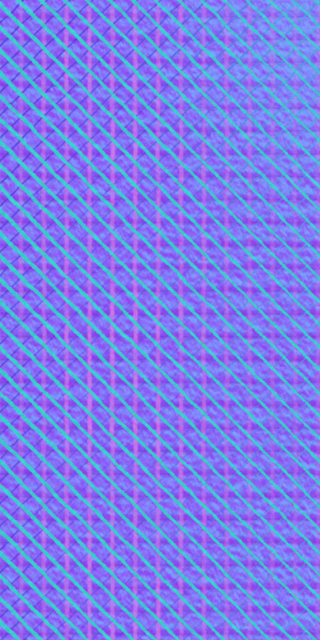
Give the GLSL for this texture map, as a Shadertoy shader.

```glsl
const vec2 REPEATS = vec2(14.0, 28.0);
const vec2 PHASE = vec2(0.92, 0.12);

const vec3 VIOLET = vec3(0.54, 0.46, 0.99);
const vec3 PURPLE = vec3(0.54, 0.29, 0.93);
const vec3 BLUE = vec3(0.49, 0.59, 0.98);
const vec3 PINK = vec3(0.79, 0.46, 0.91);
const vec3 TEAL = vec3(0.19, 0.83, 0.76);
const vec3 SKY = vec3(0.34, 0.71, 0.89);
const vec3 INDIGO = vec3(0.33, 0.27, 0.86);

float hash(vec2 p) {
    vec3 q = fract(p.xyx * 0.1031);
    q += dot(q, q.yzx + 33.33);
    return fract((q.x + q.y) * q.z);
}

float noise(vec2 p) {
    vec2 i = floor(p);
    vec2 f = fract(p);
    f = f * f * (3.0 - 2.0 * f);
    float low = mix(hash(i), hash(i + vec2(1.0, 0.0)), f.x);
    float high = mix(hash(i + vec2(0.0, 1.0)), hash(i + vec2(1.0, 1.0)), f.x);
    return mix(low, high, f.y);
}

float fbm(vec2 p) {
    float sum = 0.0;
    float weight = 0.5;
    for (int i = 0; i < 3; i++) {
        sum += weight * noise(p);
        p = p * 2.1 + 17.3;
        weight *= 0.5;
    }
    return sum / 0.875;
}

// Signed distance to the nearest whole number
float wrap(float x) {
    return fract(x + 0.5) - 0.5;
}

// Soft-edged line of the given half width
float line(float d, float halfWidth, float soft) {
    return 1.0 - smoothstep(halfWidth - soft, halfWidth + soft, abs(d));
}

// Slope of the wrinkled surface along a direction
float emboss(vec2 p, vec2 dir) {
    return fbm(p + dir) - fbm(p - dir);
}

void mainImage(out vec4 fragColor, in vec2 fragCoord) {
    vec2 uv = fragCoord / iResolution.xy;
    vec2 grid = vec2(uv.x, 1.0 - uv.y) * REPEATS;
    float px = REPEATS.y / iResolution.y;
    float soft = 0.6 * px + 0.01;

    // Small irregularities of the pressed lattice
    vec2 wobble = vec2(noise(grid * 1.7), noise(grid * 1.7 + 40.0)) - 0.5;
    vec2 p = grid - PHASE + 0.06 * wobble;
    float wear = noise(grid * 0.9 + 9.0);

    // Broad change of relief across the sheet
    float right = smoothstep(0.3, 1.0, uv.x);
    float top = smoothstep(0.55, 1.0, uv.y);
    float left = 1.0 - smoothstep(0.0, 0.3, uv.x);
    float corner = right * top;

    // Facets and fine wrinkles
    float falling = wrap(p.y - p.x) * 0.7071;
    float rising = wrap(p.y + p.x) * 0.7071;
    float grain = emboss(vec2(p.x + p.y, 1.6 * (p.y - p.x)) * 2.2, vec2(0.15, 0.3));
    float facet = 0.5 + 0.5 * sign(falling * rising) * smoothstep(0.0, 0.12, abs(falling * rising) * 6.0);
    vec3 col = mix(VIOLET, BLUE, clamp(0.15 + 0.3 * facet + 0.3 * right + 0.3 * corner + grain, 0.0, 1.0));
    col = mix(col, PURPLE, clamp(0.28 - 1.1 * grain - 0.25 * corner, 0.0, 0.7));

    // Horizontal folds: wide shade with a narrow core
    float across = wrap(p.y - 0.6);
    float fold = line(across + 0.04, 0.14, 0.1) * (0.65 + 0.35 * wear);
    col = mix(col, PURPLE, fold * (1.0 - 0.65 * corner));
    col = mix(col, PURPLE * 0.94, 0.6 * line(across, 0.04, soft) * (1.0 - 0.5 * top));

    // Vertical ridges fade toward the right and the left margin
    float ridge = line(wrap(p.x), 0.09, 0.06) * (0.6 + 0.5 * wear);
    col = mix(col, PINK, clamp(ridge, 0.0, 1.0) * (1.0 - 0.6 * right) * (1.0 - 0.5 * left));

    // Rising creases, dark at left and top, pale at right
    float crease = line(rising, 0.04, soft);
    vec3 creaseColor = mix(INDIGO, SKY, 0.8 * right);
    col = mix(col, creaseColor, crease * clamp(0.3 + 0.4 * top + 0.4 * left + 0.25 * right, 0.0, 0.85));

    // Falling grooves with ragged fringes
    float ragged = noise(vec2((p.x + p.y) * 9.0, falling * 6.0)) - 0.5;
    float grooveWidth = mix(0.08, 0.06, right) + 0.04 * ragged + 0.015 * left;
    col = mix(col, SKY, line(falling, grooveWidth, soft) * 0.9);
    col = mix(col, TEAL, line(falling, 0.55 * grooveWidth, soft) * (1.0 - 0.3 * corner));

    // Surface grain
    col += 0.05 * (noise(grid * 11.0) - 0.5) + 0.12 * grain * vec3(-0.4, 1.0, 0.1);
    fragColor = vec4(clamp(col, 0.0, 1.0), 1.0);
}
```
